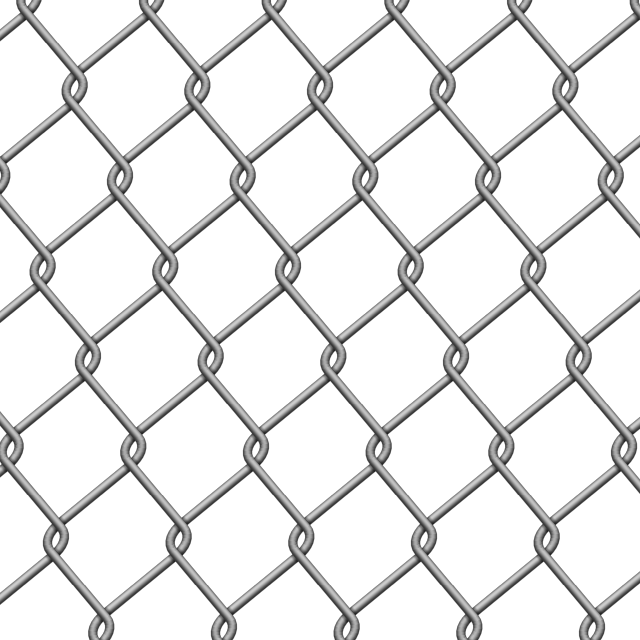
Give the GLSL for this pattern, as a Shadertoy shader.

```glsl
// Chain-link fence: hooked steel wires in a slanted diamond mesh on white.
#define PITCH 0.1917              // joint spacing across, in canvas heights
#define ROW_STEP vec2(0.3695, 0.736) // shift and drop per row, in pitches
#define ORIGIN vec2(0.450, 0.580) // one joint on the canvas
#define RADIUS 0.0375             // wire radius, in pitches
#define LIGHT vec3(0.0, 0.5, 0.866)
#define STEEL_DARK 0.21
#define STEEL_BRIGHT 0.90
#define GLOSS 2.8
#define CURL_STEPS 8

// Vector from the nearest point of segment ab to p
vec2 segmentOffset(vec2 p, vec2 a, vec2 b) {
    vec2 ab = b - a;
    return p - a - ab * clamp(dot(p - a, ab) / dot(ab, ab), 0.0, 1.0);
}

vec2 shorter(vec2 a, vec2 b) {
    return dot(a, a) < dot(b, b) ? a : b;
}

vec2 bezier(vec2 a, vec2 b, vec2 c, vec2 d, float t) {
    float u = 1.0 - t;
    return u * u * u * a + 3.0 * u * t * (u * b + t * c) + t * t * t * d;
}

// Offset from one wire: in from upper left, round the hook, out to lower left
vec2 wireOffset(vec2 p) {
    vec2 hookStart = vec2(0.041, 0.100), hookEnd = vec2(-0.032, -0.136);
    vec2 offset = shorter(segmentOffset(p, vec2(-0.409, 0.638), hookStart),
                          segmentOffset(p, hookEnd, vec2(-0.600, -0.602)));
    vec2 previous = hookStart;
    for (int i = 1; i <= CURL_STEPS; i++) {
        vec2 next = bezier(hookStart, vec2(0.102, 0.027), vec2(0.059, -0.063),
                           hookEnd, float(i) / float(CURL_STEPS));
        offset = shorter(offset, segmentOffset(p, previous, next));
        previous = next;
    }
    return offset;
}

// Round steel shading from the offset across the wire
float steel(vec2 offset) {
    vec2 n = offset / RADIUS;
    vec3 normal = normalize(vec3(n, sqrt(max(1.0 - dot(n, n), 0.0))));
    float lit = pow(max(dot(normal, LIGHT), 0.0), GLOSS);
    return mix(STEEL_DARK, STEEL_BRIGHT, lit);
}

float coverage(vec2 offset, float pixel) {
    return smoothstep(pixel, -pixel, length(offset) - RADIUS);
}

void mainImage(out vec4 fragColor, in vec2 fragCoord) {
    vec2 p = (fragCoord / iResolution.y - ORIGIN) / PITCH;
    float pixel = 0.75 / (iResolution.y * PITCH);

    // Fold into the cell around the nearest joint
    float row = round(p.y / ROW_STEP.y);
    p += row * vec2(ROW_STEP.x, -ROW_STEP.y);
    p.x -= round(p.x);

    // Two hooks, half a turn apart, swap order at the joint's middle
    float side = p.y < 0.0 ? -1.0 : 1.0;
    vec2 over = side * wireOffset(side * p);
    vec2 under = -side * wireOffset(-side * p);

    // Contact shade on the lower wire, then the upper wire on top
    float contact = mix(0.55, 1.0, smoothstep(RADIUS, 1.9 * RADIUS, length(over)));
    float shade = mix(1.0, steel(under) * contact, coverage(under, pixel));
    shade = mix(shade, steel(over), coverage(over, pixel));
    fragColor = vec4(vec3(shade), 1.0);
}
```
